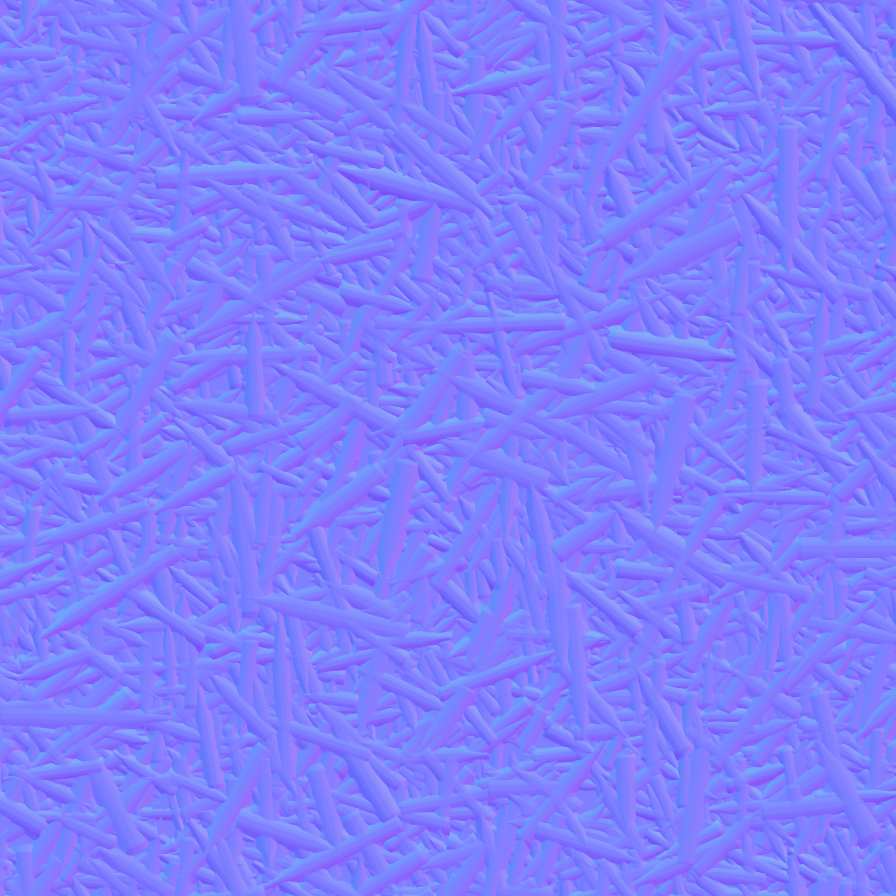
Reproduce this texture map procedurally as a WebGL 2 fragment shader.

```glsl
#version 300 es
precision highp float;
// Normal map of a dense litter of overlapping, pencil-pointed splinters.

uniform vec2 u_resolution;
out vec4 fragColor;

const int LAYERS = 8;
const float TAU = 6.2831853;
const float SHARPNESS = 9.0;        // how strictly the highest splinter wins
const float WALL_STEEPNESS = 320.0; // height lost per unit outside a splinter
const vec2 RELIEF = vec2(0.62, 0.85); // strength of the tilt in x and y

float hash(vec2 p, float seed) {
    return fract(sin(dot(p, vec2(127.1, 311.7)) + seed * 74.7) * 43758.5453);
}

// One splinter, blunt at the back and pointed at the front.
// Returns the tilt of its normal in xy and its height in z.
vec3 splinter(vec2 p, float angle, vec2 halfSize, float slope, float pitch) {
    vec2 axis = vec2(cos(angle), sin(angle));
    vec2 side = vec2(-axis.y, axis.x);
    float along = dot(p, axis);
    float across = dot(p, side);
    float t = along / halfSize.x;

    // Outline: constant width, then a taper to the tip
    float width = halfSize.y * clamp((1.0 - t) / 0.55, 0.0, 1.0);
    float outside = max(abs(across) - width, abs(along) - halfSize.x);

    // Cross section: flat top, two bevels and a steeper rim
    float x = across / max(width, 0.3 * halfSize.y);
    float bevel = smoothstep(0.15, 0.75, abs(x));
    float rim = smoothstep(0.8, 1.2, abs(x));
    vec2 tilt = side * sign(x) * slope * (bevel + 0.7 * rim);

    // Lengthwise pitch and the cut back end
    float cut = smoothstep(-0.003, 0.001, -along - halfSize.x);
    tilt -= axis * (0.02 * pitch + 0.2 * cut);

    float height = pitch * clamp(t, -1.0, 1.0) - 0.2 * min(x * x, 1.0);
    return vec3(tilt, height - WALL_STEEPNESS * max(outside, 0.0));
}

// Adds one jittered grid of splinters to the weighted sum (tilt, weight).
vec3 addLayer(vec3 sum, vec2 uv, float cells, float base, float density, float seed) {
    vec2 home = floor(uv * cells);
    for (int j = -1; j <= 1; j++) {
        for (int i = -1; i <= 1; i++) {
            vec2 cell = home + vec2(i, j);
            if (hash(cell, seed) > density) continue;
            vec2 jitter = vec2(hash(cell, seed + 0.13), hash(cell, seed + 0.29));
            vec2 center = (cell + jitter) / cells;
            float angle = TAU * hash(cell, seed + 0.41);
            float halfLength = mix(0.5, 0.85, hash(cell, seed + 0.53)) / cells;
            float halfWidth = mix(0.75, 1.15, hash(cell, seed + 0.61)) * (0.05 / cells + 0.0033);
            float slope = mix(0.13, 0.27, hash(cell, seed + 0.73));
            float pitch = mix(-0.5, 0.5, hash(cell, seed + 0.83));
            float level = base + 0.9 * hash(cell, seed + 0.97);

            vec3 s = splinter(uv - center, angle, vec2(halfLength, halfWidth), slope, pitch);
            float weight = exp(SHARPNESS * (s.z + level));
            sum += vec3(s.xy * weight, weight);
        }
    }
    return sum;
}

void main() {
    vec2 uv = gl_FragCoord.xy / u_resolution.y;

    // Flat ground, then layers from fine chips up to long splinters
    vec3 sum = vec3(0.0, 0.0, 1.0);
    for (int i = 0; i < LAYERS; i++) {
        float layer = float(i);
        float cells = 30.0 - 3.0 * layer;
        float density = i == LAYERS - 1 ? 0.65 : 0.95;
        vec2 offset = vec2(0.37, 0.61) * layer;
        sum = addLayer(sum, uv + offset, cells, 0.3 + 0.22 * layer, density, layer * 3.1 + 1.0);
    }

    // Encode the blended normal as colour
    vec2 tilt = RELIEF * sum.xy / sum.z;
    vec3 normal = normalize(vec3(tilt, 1.0));
    fragColor = vec4(0.5 + 0.5 * normal, 1.0);
}
```
